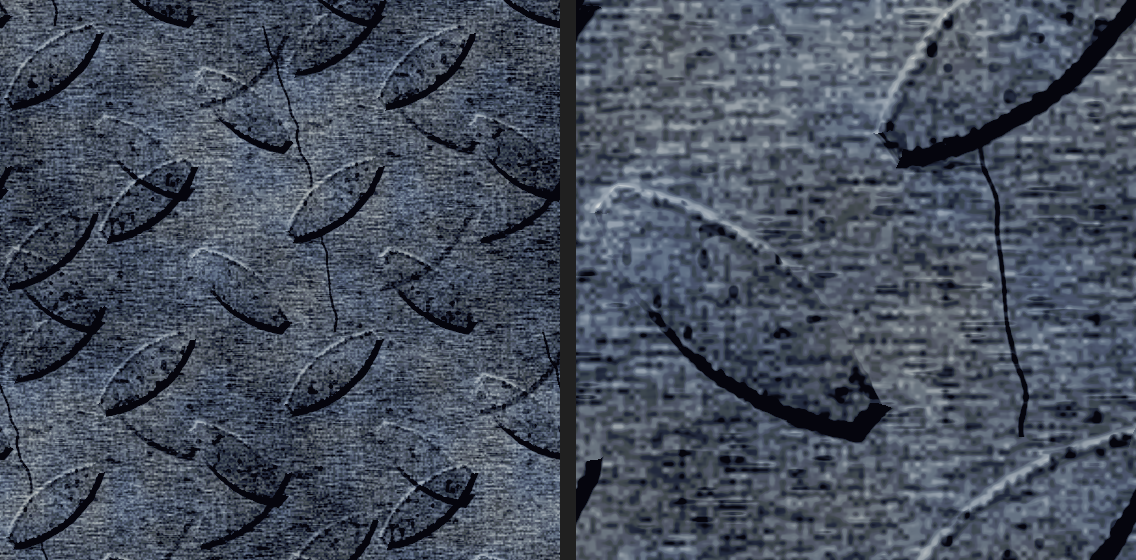
Left, the full canvas; right, a detail of the centre.
Reproduce this texture procedurally as a WebGL 2 fragment shader.

```glsl
#version 300 es
precision highp float;
// Worn steel tread plate: crossed lens-shaped studs on brushed, scratched blue-grey metal.
uniform vec2 u_resolution;
out vec4 outColor;

const vec3 BLACK    = vec3(0.02, 0.02, 0.05);
const vec3 NAVY     = vec3(0.13, 0.16, 0.24);
const vec3 GUNMETAL = vec3(0.24, 0.28, 0.31);
const vec3 SLATE    = vec3(0.30, 0.33, 0.41);
const vec3 STEEL    = vec3(0.40, 0.45, 0.51);
const vec3 PALE     = vec3(0.59, 0.63, 0.67);
const vec3 GLINT    = vec3(0.86, 0.87, 0.86);

const vec2 CELL = vec2(1.0, 0.547);     // repeat size; each row of cells shifts half a cell
const float PITCH = 1.0 / 3.0;          // stud spacing across
const float TILT = 0.70;                // stud angle
const float ARC_RADIUS = 0.198;         // circles that bound a stud
const float ARC_OFFSET = 0.159;
const float HALF_LENGTH = 0.102;        // flat stud ends
const float SHADOW_WIDTH = 0.0058;
const float RIM_WIDTH = 0.0032;
const vec2 LIGHT = vec2(-0.40, 0.92);
const float BASE_TONE = 0.335;
const float TAU = 6.28318;

float hash(vec2 p) {
  return fract(sin(dot(p, vec2(127.1, 311.7))) * 43758.5453);
}

// Random value at a grid point, wrapped to the staggered cell
float gridValue(vec2 i, vec2 count) {
  float row = floor((i.y + 0.5) / count.y);
  i -= row * vec2(0.5, 1.0) * count;
  i.x = mod(i.x + 0.5, count.x) - 0.5;
  return hash(i + count * 0.37);
}

// Value noise with an even count of grid steps across and down a cell
float noise(vec2 p, vec2 count) {
  vec2 g = p * count / CELL;
  vec2 i = floor(g), f = fract(g);
  f = f * f * (3.0 - 2.0 * f);
  vec2 e = vec2(1.0, 0.0);
  return mix(mix(gridValue(i, count), gridValue(i + e, count), f.x),
             mix(gridValue(i + e.yx, count), gridValue(i + e.xx, count), f.x), f.y);
}

// Moves p near the closest copy of a staggered origin
vec2 toCell(vec2 p, vec2 origin) {
  vec2 q = p - origin;
  return q - floor(q.y / CELL.y + 0.5) * vec2(0.5, CELL.y);
}

// A row of studs; strength holds the relief of three neighbours.
// Returns the tone change and the inside mask.
vec2 studs(vec2 p, vec2 origin, float lean, vec3 strength, float px) {
  vec2 q = toCell(p, origin);
  float column = floor(q.x / PITCH + 0.5);
  q.x -= column * PITCH;
  float relief = strength[int(mod(column + 0.5, 3.0))];

  // Lens cut off at both ends
  vec2 along = vec2(cos(TILT), lean * sin(TILT));
  vec2 across = vec2(-along.y, along.x);
  vec2 s = vec2(dot(q, along), dot(q, across));
  vec2 arc = vec2(s.x, abs(s.y) + ARC_OFFSET);
  float side = length(arc) - ARC_RADIUS;
  float end = abs(s.x) - HALF_LENGTH;
  float d = max(side, end);
  vec2 n = side > end ? normalize(vec2(arc.x, arc.y * sign(s.y))) : vec2(sign(s.x), 0.0);
  float lit = dot(n.x * along + n.y * across, LIGHT);

  // Dark lower edge, pale upper edge with a thin inner line
  float shade = smoothstep(0.1, 0.6, -lit);
  float width = SHADOW_WIDTH * mix(0.4, 1.0, smoothstep(0.2, 0.95, -lit));
  float shadow = 1.0 - smoothstep(width * 0.5, width + px, abs(d));
  float rim = 1.0 - smoothstep(0.0, RIM_WIDTH + px, abs(d));
  float inner = 1.0 - smoothstep(0.0, RIM_WIDTH + px, abs(d + 0.006));
  float inside = 1.0 - smoothstep(-px, px, d);
  float glow = smoothstep(0.1, 0.7, lit);
  float tip = smoothstep(0.016, 0.0, abs(end)) * smoothstep(0.014, 0.0, side) * step(s.x, 0.0);
  float tone = -0.75 * shade * shadow + glow * (0.24 * rim - 0.16 * inner) + 0.10 * tip;
  tone += inside * (-0.035 + 1.3 * dot(q, LIGHT));
  return relief * vec2(tone, inside);
}

// Long hairline crack that bends as it falls
float crack(vec2 p, float px) {
  vec2 q = toCell(p, vec2(0.466, 0.68));
  float t = CELL.y * 0.5 - q.y;
  float path = 0.40 * t - 0.283 * t * t + 0.012 * (noise(p, vec2(30.0, 24.0)) - 0.5);
  float x = q.x - path;
  x -= floor(x + 0.5);
  float gap = smoothstep(0.03, 0.06, abs(t - 0.33));
  return (1.0 - smoothstep(0.0006, 0.0016 + px, abs(x))) * gap;
}

// Tone to metal colour
vec3 metal(float t) {
  vec3 c = mix(BLACK, NAVY, smoothstep(0.03, 0.16, t));
  c = mix(c, GUNMETAL, smoothstep(0.16, 0.27, t));
  c = mix(c, SLATE, smoothstep(0.27, 0.34, t));
  c = mix(c, STEEL, smoothstep(0.34, 0.45, t));
  c = mix(c, PALE, smoothstep(0.45, 0.64, t));
  return mix(c, GLINT, smoothstep(0.64, 0.95, t));
}

void main() {
  float px = 1.0 / min(u_resolution.x, u_resolution.y);
  vec2 p = gl_FragCoord.xy * px;

  // Broad polish and stains
  float polish = cos(TAU * (p.x - 0.5)) * cos(TAU * 0.5 / CELL.y * (p.y - 0.67));
  float stain = noise(p, vec2(10.0, 6.0)) + 0.6 * noise(p, vec2(26.0, 16.0)) - 0.8;
  float blotch = noise(p, vec2(70.0, 40.0)) - 0.5;

  // Brushed grain, grit and short dark scratches
  float streak = noise(p, vec2(56.0, 150.0));
  float brush = streak - noise(p + vec2(0.0, 0.003), vec2(56.0, 150.0));
  float grit = noise(p, vec2(300.0, 164.0)) - 0.5;
  float scratch = smoothstep(0.70, 0.92, streak) * smoothstep(0.35, 0.6, noise(p, vec2(24.0, 30.0)));

  // Stud rows, with slightly ragged edges
  vec2 w = p + 0.003 * vec2(blotch, grit);
  vec2 relief = studs(w, vec2(0.094, 0.883), 1.0, vec3(1.0, 0.3, 1.0), px)
    + studs(w, vec2(0.264, 0.645), 1.0, vec3(1.0, 1.0, 0.5), px)
    + studs(w, vec2(0.258, 0.720), -1.0, vec3(0.7, 0.15, 1.0), px)
    + studs(w, vec2(0.096, 0.483), -1.0, vec3(0.8, 1.0, 1.0), px)
    + studs(w, vec2(0.100, 0.805), -1.0, vec3(0.0, 0.9, 0.4), px)
    + studs(w, vec2(0.087, 0.560), 1.0, vec3(0.7, 0.0, 0.25), px)
    + studs(w, vec2(0.266, 0.941), 1.0, vec3(0.0, 0.6, 0.0), px);
  float inside = clamp(relief.y, 0.0, 1.0);
  float pits = smoothstep(0.68, 0.85, noise(p, vec2(110.0, 62.0)) + 0.15 * stain) * inside;

  float tone = BASE_TONE + 0.07 * polish + 0.13 * stain + 0.12 * blotch + 0.34 * grit;
  tone += mix(0.26, 0.14, inside) * brush - mix(0.28, 0.10, inside) * scratch;
  tone += relief.x - 0.24 * pits - 0.4 * crack(p, px);

  vec3 color = metal(tone);
  color += vec3(0.05, 0.02, -0.04) * (noise(p, vec2(18.0, 12.0)) - 0.5) * smoothstep(0.1, 0.4, tone);
  outColor = vec4(clamp(color, 0.0, 1.0), 1.0);
}
```
